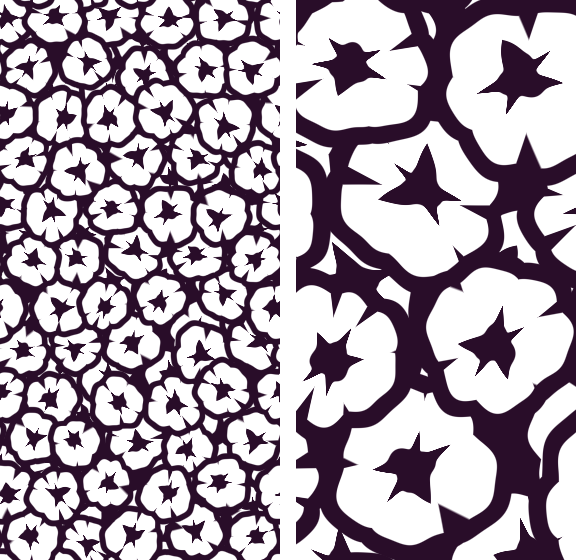
Left: the whole. Right: its middle third, enlarged.
This pattern is drawn by a WebGL 1 fragment shader. Its source:

```glsl
precision highp float;

uniform vec2 u_resolution;

const vec2 GRID = vec2(5.0, 12.0);   // flowers across, staggered rows
const vec2 EXTENT = vec2(5.0, 10.0); // canvas size in flower spacings
const vec3 INK = vec3(0.16, 0.05, 0.16);
const vec3 PETAL = vec3(1.0);
const float TAU = 6.2831853;
const float RIM = 0.105;

vec4 hash4(vec2 cell, float seed) {
  float n = dot(cell, vec2(12.71, 31.17)) + seed * 7.43;
  return fract(sin(n + vec4(0.0, 1.7, 3.1, 5.3)) * 4375.85);
}

float angleOf(vec2 p) {
  return atan(p.y, p.x + 1e-5);
}

float coverage(float dist, float soft) {
  return smoothstep(-soft, soft, dist);
}

// Spiky heart of a flower: positive outside it
float heartDistance(vec2 p, float size, vec4 rnd) {
  float a = angleOf(p);
  float warped = a + 0.3 * sin(2.0 * a + rnd.y * TAU);
  float spike = 1.0 - abs(sin(2.5 * warped + rnd.z * TAU));
  float radius = 0.26 + 0.26 * spike * spike + 0.05 * sin(3.0 * a + rnd.x * TAU);
  return length(p) - size * radius;
}

// x: white petal coverage, y: coverage of the flower with its ink rim
vec2 flower(vec2 p, vec4 rnd, vec4 shape, float soft) {
  float size = mix(0.41, 0.49, rnd.z);
  float r = length(p);
  float a = angleOf(p);

  // Uneven lobes with cusps between them
  float lobes = floor(5.0 + 3.0 * shape.x);
  float warped = a + 0.22 * sin(2.0 * a + shape.y * TAU);
  float lobe = abs(sin(0.5 * lobes * warped + shape.z * TAU));
  float wobble = 0.05 * sin(3.0 * a + shape.w * TAU)
               + 0.018 * sin(11.0 * a + rnd.x * TAU);
  float edge = size * (0.89 + 0.12 * lobe + wobble);

  // Tapered slits cut inwards from the cusps
  float depth = 0.76 + 0.25 * sin(2.0 * a + rnd.y * TAU);
  float slit = lobe * r * 2.0 / lobes - 0.3 * (r - depth * size);

  vec2 heartShift = 0.12 * (shape.zw - 0.5);
  float heart = heartDistance(p - heartShift, size, shape);
  float white = min(min(edge - r, slit), heart);
  return vec2(coverage(white, soft), coverage(edge + RIM - r, soft));
}

// Paints the flowers of one rank range over what lies below
float paintLayer(float white, vec2 pos, vec2 ranks, float seed, float soft) {
  vec2 scaled = pos * GRID / EXTENT;
  float baseRow = floor(scaled.y);
  for (int j = -1; j <= 1; j++) {
    float row = baseRow + float(j);
    float stagger = 0.5 * mod(row, 2.0);
    float baseColumn = floor(scaled.x - stagger);
    for (int i = -1; i <= 1; i++) {
      vec2 cell = vec2(baseColumn + float(i), row);
      vec2 wrapped = mod(cell, GRID);
      vec4 rnd = hash4(wrapped, seed);
      if (rnd.w >= ranks.x && rnd.w < ranks.y) {
        vec4 shape = hash4(wrapped, seed + 3.0);
        vec2 center = (cell + vec2(0.5 + stagger, 0.5)) * EXTENT / GRID;
        center += 0.28 * (rnd.xy - 0.5);
        vec2 bloom = flower(pos - center, rnd, shape, soft);
        white = mix(white, bloom.x, bloom.y);
      }
    }
  }
  return white;
}

void main() {
  vec2 pos = gl_FragCoord.xy / u_resolution * EXTENT;
  float soft = 0.8 * EXTENT.x / u_resolution.x;

  // Filler blooms peek through gaps, then the back and front flowers
  float white = paintLayer(0.0, pos + vec2(0.5, 0.4), vec2(0.0, 1.0), 11.0, soft);
  white = paintLayer(white, pos, vec2(0.0, 0.35), 2.0, soft);
  white = paintLayer(white, pos, vec2(0.35, 1.0), 2.0, soft);

  gl_FragColor = vec4(mix(INK, PETAL, white), 1.0);
}
```
